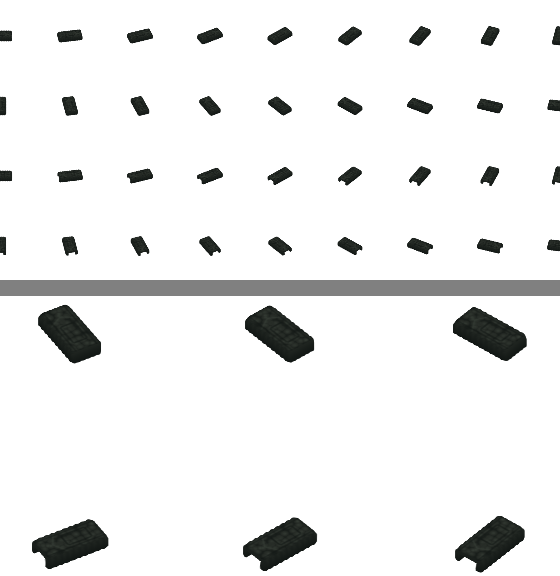
Top, the full canvas; bottom, a detail of the centre.
This pattern is drawn by a Shadertoy shader. Its source:

```glsl
// Turntable sheet: a small dark armoured vehicle turned ten degrees per cell, on white.

const float ROWS = 4.0;
const float FRAMES_PER_ROW = 9.0;           // outer columns are cut by the canvas edge
const float TURN_STEP = radians(10.0);
const float SQUASH = 0.66;                  // vertical foreshortening of the ground
const vec2  HULL = vec2(0.169, 0.084);      // half length, half width, in cells
const float HULL_HEIGHT = 0.046;
const float CORNER = 0.022;
const float BASE_DROP = -0.034;
const vec2  NOTCH = vec2(0.055, 0.052);     // gap between the front track guards
const float NOTCH_TOP = 0.75;
const int   SLICES = 10;
const float GRAIN_SCALE = 34.0;
const float SEAM_WIDTH = 0.005;

const vec3 PAPER = vec3(1.0);
const vec3 SHADE = vec3(0.07, 0.09, 0.08);
const vec3 ARMOUR = vec3(0.15, 0.17, 0.15);
const vec3 HIGHLIGHT = vec3(0.21, 0.24, 0.21);

vec2 hash2(vec2 p) {
    vec2 s = vec2(dot(p, vec2(127.1, 311.7)), dot(p, vec2(269.5, 183.3)));
    return fract(sin(s) * 43758.5);
}

// Distance to the nearest scattered point
float cellular(vec2 p) {
    vec2 cell = floor(p), f = fract(p);
    float nearest = 2.0;
    for (int y = -1; y <= 1; y++)
        for (int x = -1; x <= 1; x++) {
            vec2 n = vec2(x, y);
            nearest = min(nearest, length(n + hash2(cell + n) - f));
        }
    return nearest;
}

float roundBox(vec2 p, vec2 halfSize, float radius) {
    vec2 d = abs(p) - halfSize + radius;
    return length(max(d, 0.0)) + min(max(d.x, d.y), 0.0) - radius;
}

// Hull outline at height h (0 to 1); the front points along +x
float hullSlice(vec2 p, float h) {
    vec2 size = HULL - 0.008 * smoothstep(0.7, 1.0, h);
    float d = roundBox(p, size, CORNER);
    d += 0.0022 * sin(p.x * 190.0) + 0.001 * sin(p.y * 230.0);
    if (h < NOTCH_TOP) {
        float gap = roundBox(p - vec2(HULL.x, 0.0), NOTCH, 0.008);
        d = max(d, -gap);
    }
    return d;
}

float line(float d, float pixel) {
    return 1.0 - smoothstep(SEAM_WIDTH - pixel, SEAM_WIDTH + pixel, abs(d));
}

// Mottled top plate with panel seams and a raised hatch
vec3 deck(vec2 p, float edge, float pixel) {
    float grain = cellular(p * GRAIN_SCALE + 7.0);
    float mottling = 0.5 + 0.25 * sin(p.x * 71.0 + 2.0 * sin(p.y * 63.0))
                         + 0.25 * sin(p.y * 97.0 - p.x * 38.0);
    vec3 color = mix(ARMOUR, SHADE, 0.65 * smoothstep(0.4, 0.9, grain));
    color = mix(color, HIGHLIGHT, 0.75 * mottling * (1.0 - smoothstep(0.1, 0.5, grain)));

    float hatch = roundBox(p + vec2(0.035, 0.0), vec2(0.065, 0.038), 0.012);
    float chevron = p.x - 0.095 + 0.6 * abs(p.y);
    float guards = abs(p.y) - 0.057;
    color = mix(color, SHADE, 0.55 * line(hatch, pixel));
    color = mix(color, HIGHLIGHT, 0.5 * line(chevron, pixel));
    color = mix(color, SHADE, 0.5 * line(guards, pixel));
    return mix(color, SHADE, 0.5 * smoothstep(-0.018, 0.0, edge));
}

// Stack the slices from the ground up
vec3 vehicle(vec2 p, float angle, float pixel) {
    vec3 color = PAPER;
    float c = cos(angle), s = sin(angle);
    for (int i = 0; i < SLICES; i++) {
        float h = float(i) / float(SLICES - 1);
        vec2 ground = vec2(p.x, (p.y - BASE_DROP - h * HULL_HEIGHT) / SQUASH);
        vec2 local = vec2(c * ground.x + s * ground.y, c * ground.y - s * ground.x);
        float d = hullSlice(local, h);
        float cover = 1.0 - smoothstep(-0.6 * pixel, 0.6 * pixel, d);
        float ribs = 0.5 + 0.5 * sin(local.x * 190.0);
        vec3 layer = mix(SHADE, ARMOUR, 0.45 * h + 0.25 * ribs * h);
        if (i == SLICES - 1) layer = deck(local, d, pixel);
        color = mix(color, layer, cover);
    }
    return color;
}

void mainImage(out vec4 fragColor, in vec2 fragCoord) {
    float pixel = ROWS / iResolution.y;
    vec2 p = fragCoord * pixel;
    float column = floor(p.x + 0.5);
    float row = floor(ROWS - p.y);
    vec2 local = vec2(p.x - column, fract(p.y) - 0.5);
    float angle = (row * FRAMES_PER_ROW + column) * TURN_STEP;
    fragColor = vec4(vehicle(local, angle, pixel), 1.0);
}
```
